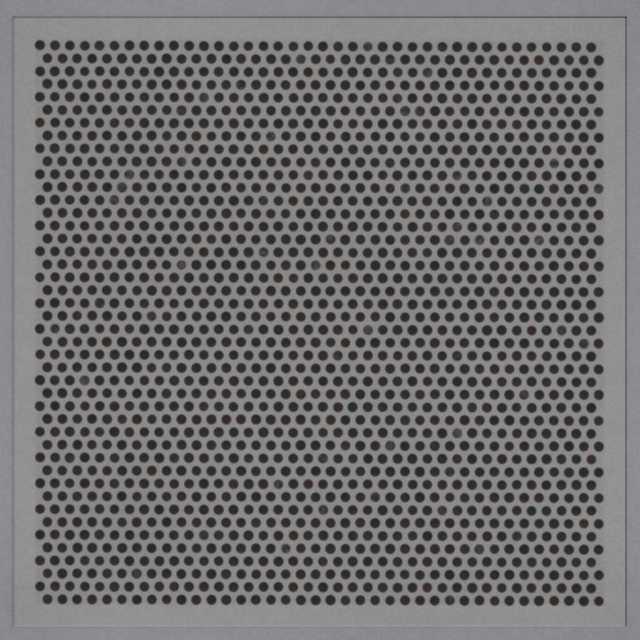
Reproduce this texture procedurally as a three.js fragment shader.

```glsl
// Square grey metal panel perforated by 44 staggered rows of 38 dark round holes
varying vec2 vUv;

float hash(vec2 p) {
  vec3 q = fract(vec3(p.xyx) * 0.1031);
  q += dot(q, q.yzx + 33.33);
  return fract((q.x + q.y) * q.z);
}

// Value noise that wraps after a whole number of cells
float wrapNoise(vec2 uv, float cells) {
  vec2 p = uv * cells;
  vec2 i = floor(p);
  vec2 f = fract(p);
  f = f * f * (3.0 - 2.0 * f);
  vec2 a = mod(i, cells);
  vec2 b = mod(i + 1.0, cells);
  return mix(mix(hash(a), hash(vec2(b.x, a.y)), f.x),
             mix(hash(vec2(a.x, b.y)), hash(b), f.x), f.y);
}

float boxDistance(vec2 p, vec2 low, vec2 high) {
  vec2 d = abs(p - 0.5 * (low + high)) - 0.5 * (high - low);
  return length(max(d, 0.0)) + min(max(d.x, d.y), 0.0);
}

// Soft line of the given half width
float softLine(float d, float halfWidth) {
  return 1.0 - smoothstep(0.0, halfWidth, abs(d));
}

// Soft-ended interval from low to high
float span(float x, float low, float high) {
  return smoothstep(low - 0.002, low, x) * (1.0 - smoothstep(high, high + 0.002, x));
}

void main() {
  vec2 uv = vUv;
  float grain = wrapNoise(uv, 350.0) - 0.5;
  float mottle = wrapNoise(uv, 64.0) - 0.5;
  float cloud = wrapNoise(uv, 5.0) - 0.5;

  // Wall and raised panel
  vec2 low = vec2(0.021, 0.022);
  vec2 high = vec2(0.978, 0.973);
  float panelEdge = boxDistance(uv, low, high);
  float onPanel = 1.0 - smoothstep(-0.0015, 0.0015, panelEdge);
  vec3 color = mix(vec3(0.545, 0.545, 0.56), vec3(0.56, 0.563, 0.558), onPanel);

  // Shadow gaps at the top and right, faint bevels at the left and bottom
  float spanX = span(uv.x, low.x, high.x);
  float spanY = span(uv.y, low.y, high.y);
  color -= 0.20 * softLine(uv.y - high.y, 0.0025) * spanX * mix(0.55, 1.0, uv.x);
  color -= 0.17 * softLine(uv.x - high.x, 0.0025) * spanY;
  color -= 0.06 * softLine(uv.x - low.x, 0.004) * spanY;
  color += 0.04 * softLine(uv.y - low.y, 0.003) * spanX;
  color -= 0.03 * (1.0 - onPanel) * exp(-max(panelEdge, 0.0) * 260.0);

  // Perforated field, slightly darker than its border
  float field = 1.0 - smoothstep(-0.004, 0.006, boxDistance(uv, vec2(0.057), vec2(0.942, 0.937)));
  color -= field * vec3(0.026, 0.026, 0.032);

  // Nearest hole on the slightly slanted staggered grid
  vec2 p = vec2(uv.x, uv.y + 0.0036 * (uv.x - 0.07));
  vec2 pitch = vec2(0.02328, 0.02012);
  float row = clamp(floor((p.y - 0.0638) / pitch.y + 0.5), 0.0, 43.0);
  float startX = 0.0625 + 0.5 * pitch.x * (1.0 - mod(row, 2.0));
  float column = clamp(floor((p.x - startX) / pitch.x + 0.5), 0.0, 37.0);
  vec2 id = vec2(column, row);
  vec2 jitter = vec2(hash(id + 11.0), hash(id + 57.0)) - 0.5;
  vec2 offset = p - vec2(startX, 0.0638) - id * pitch - jitter * 0.0006;
  float radius = length(offset) + 0.0006 * mottle + 0.0005 * (hash(id + 91.0) - 0.5);

  // Dark interior with a reddish or bluish tint and a little dust
  float tint = hash(id + 23.0) - 0.5 + mottle;
  vec3 inside = vec3(0.19, 0.172, 0.18) + tint * vec3(0.03, -0.004, -0.012);
  inside += 0.02 * (hash(id + 71.0) - 0.5);
  inside += 0.13 * smoothstep(0.94, 1.0, hash(id + 37.0)) * wrapNoise(uv, 180.0);
  inside -= 1.6 * offset.y;
  float hole = 1.0 - smoothstep(0.0053, 0.0098, radius);
  color = mix(color, inside, hole);

  // Worn paint and fine grain
  color += 0.022 * cloud * (1.0 - hole) + 0.012 * mottle + 0.03 * grain;
  gl_FragColor = vec4(color, 1.0);
}
```
